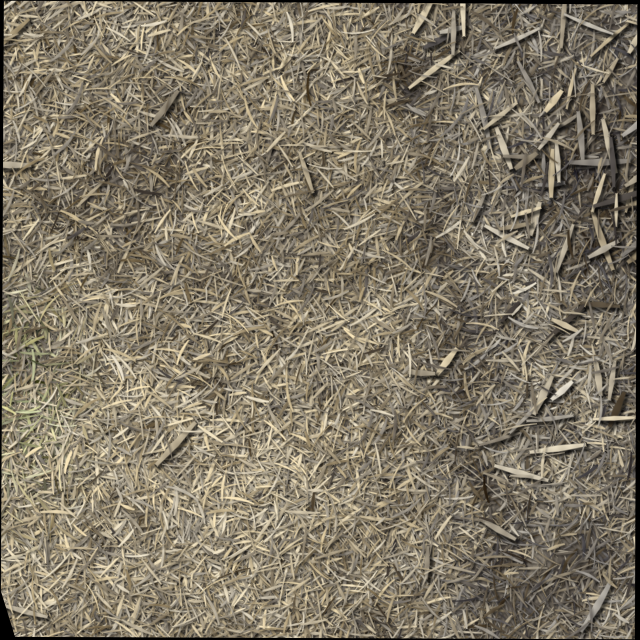
Reproduce this texture procedurally as a Shadertoy shader.

```glsl
vec3 hash3(vec2 cell, float seed) {
    vec3 p = fract(cell.xyx * vec3(0.1031, 0.1030, 0.0973) + seed * 0.137);
    p += dot(p, p.yxz + 33.33);
    return fract((p.xxy + p.yzz) * p.zyx);
}

float hill(vec2 p, vec2 centre, vec2 size) {
    vec2 q = (p - centre) / size;
    return exp(-dot(q, q));
}

// Layered sines, roughly -1 to 1
float patches(vec2 p) {
    p += 0.04 * sin(p.yx * 19.0 + vec2(1.0, 4.0));
    return 0.5 * sin(p.x * 17.0 + 2.0 * sin(p.y * 11.0))
         + 0.3 * sin(p.y * 29.0 - p.x * 13.0)
         + 0.2 * sin(p.x * 47.0 + p.y * 38.0);
}

float rut(vec2 p) {
    float x = p.x - 0.79 + 0.17 * p.y + 0.012 * sin(p.y * 23.0);
    return exp(-x * x / 0.0012) * (0.75 + 0.25 * sin(p.y * 31.0));
}

float bareSoil(vec2 p) {
    float bare = hill(p, vec2(0.95, 0.84), vec2(0.16, 0.22))
               + hill(p, vec2(0.86, 0.12), vec2(0.13, 0.12))
               + 0.8 * hill(p, vec2(0.2, 0.72), vec2(0.1, 0.09));
    return clamp(bare * (0.85 + 0.4 * patches(p * 1.7)), 0.0, 1.0);
}

float light(vec2 p) {
    return 0.10 * patches(p) + 0.11 * patches(p.yx * 2.7 + 5.0)
         - 0.26 * rut(p) - 0.19 * bareSoil(p)
         - 0.16 * hill(p, vec2(0.95, 0.65), vec2(0.12, 0.2))
         + 0.15 * hill(p, vec2(0.25, 0.22), vec2(0.3, 0.25));
}

vec3 strawColour(float tone, float warmth) {
    vec3 c = mix(vec3(0.11, 0.08, 0.06), vec3(0.86, 0.81, 0.70), clamp(tone, 0.0, 1.12));
    return c + warmth * vec3(0.05, 0.015, -0.06);
}

// Cellular grit
float grit(vec2 p) {
    float nearest = 1.0;
    for (int j = -1; j <= 1; j++)
    for (int i = -1; i <= 1; i++) {
        vec2 id = floor(p) + vec2(i, j);
        nearest = min(nearest, length(id + hash3(id, 3.0).xy - p));
    }
    return nearest;
}

float stalk(vec2 q, vec2 halfSize) {
    q = abs(q);
    return max(q.x - halfSize.x, q.y - halfSize.y * (1.0 - 0.5 * q.x / halfSize.x));
}

// One scattered layer; thick is 0 for fine straw and 1 for broken stalks
void strew(inout vec3 col, vec2 p, float seed, float cell, float thick) {
    float soft = max(0.0015, 0.8 / iResolution.y);
    vec2 shift = seed * vec2(7.31, 3.77);
    vec2 base = floor(p / cell + shift);
    for (int j = -1; j <= 1; j++)
    for (int i = -1; i <= 1; i++) {
        vec2 id = base + vec2(i, j);
        vec3 place = hash3(id, seed);
        vec3 look = hash3(id + 57.0, seed + 2.0);
        vec3 kind = hash3(id + 113.0, seed + 5.0);
        vec2 centre = (id + place.xy - shift) * cell;

        float bare = bareSoil(centre);
        float stalkZone = 0.015 + 0.55 * hill(centre, vec2(0.91, 0.68), vec2(0.15, 0.28));
        float density = mix(1.0 - 0.35 * rut(centre) - 0.68 * bare, stalkZone, thick);
        if (kind.x > density) continue;

        float angle = 0.8 + 0.9 * patches(centre * 0.8 + 3.0) * (1.0 - 0.5 * thick)
                    + mix(2.9, 2.2, thick) * (place.z - 0.5);
        vec2 axis = vec2(cos(angle), sin(angle));
        mat2 toLocal = mat2(axis.x, -axis.y, axis.y, axis.x);
        vec2 q = toLocal * (p - centre);
        q.y += (kind.y - 0.5) * mix(12.0, 1.5, thick) * q.x * q.x;
        vec2 halfSize = vec2(cell * mix(0.35, 0.95, look.x),
                             mix(0.0012 + 0.0017 * look.y * look.y, 0.003 + 0.003 * look.y, thick));

        // Cast shadow, then the lit stem
        float reach = mix(0.0035, 0.006, thick);
        float shade = stalk(q - toLocal * vec2(0.5, -0.6) * reach, halfSize);
        col *= 1.0 - mix(0.19, 0.6, thick) * (1.0 - smoothstep(-0.001, reach, shade));
        float side = clamp(dot(axis, vec2(0.6, 0.8)) * q.y / halfSize.y, -1.0, 1.0);
        float tone = mix(0.44 + 0.58 * look.z, 0.62 + 0.43 * look.z, thick)
                   + light(centre) * (1.0 - 0.7 * thick) + 0.07 * side
                   + 0.04 * sin(q.x * 260.0 + 20.0 * kind.z);
        if (kind.z > 0.97) tone *= 0.35;
        float warmth = kind.y * 1.2 - 0.45 - 0.3 * smoothstep(0.55, 0.8, centre.x);
        vec3 stem = strawColour(tone, warmth);
        float green = hill(centre, vec2(0.04, 0.38), vec2(0.08, 0.16)) * step(0.7, kind.z);
        stem += green * vec3(-0.05, 0.01, -0.08);
        float d = stalk(q, halfSize);
        col = mix(col, stem, 1.0 - smoothstep(-soft, soft, d));
    }
}

void mainImage(out vec4 fragColor, in vec2 fragCoord) {
    vec2 uv = fragCoord / iResolution.xy;

    // Grey soil under the straw
    float soilTone = 0.42 + 0.2 * grit(uv * 110.0) + 0.12 * patches(uv * 2.3) + 0.5 * light(uv);
    vec3 col = strawColour(soilTone, -0.25);

    // Fine straw, then broken stalks on top
    for (int k = 0; k < 18; k++) {
        float cell = 0.02 + 0.013 * fract(float(k) * 0.618);
        strew(col, uv, float(k) + 1.0, cell, 0.0);
    }
    for (int k = 0; k < 3; k++) strew(col, uv, float(k) + 31.0, 0.055, 1.0);
    strew(col, uv, 41.0, 0.03, 0.0);

    // Dark slanted margin
    float inside = min(uv.x - 0.001 - 0.005 * uv.y, 0.992 + 0.004 * uv.y - uv.x);
    inside = min(inside, min(uv.y - 0.005 + 0.004 * uv.x, 0.999 - 0.006 * uv.x - uv.y));
    inside = min(inside, uv.x + 0.31 * uv.y - 0.025);
    col *= smoothstep(-0.001, 0.001, inside);

    fragColor = vec4(clamp(col, 0.0, 1.0), 1.0);
}
```
